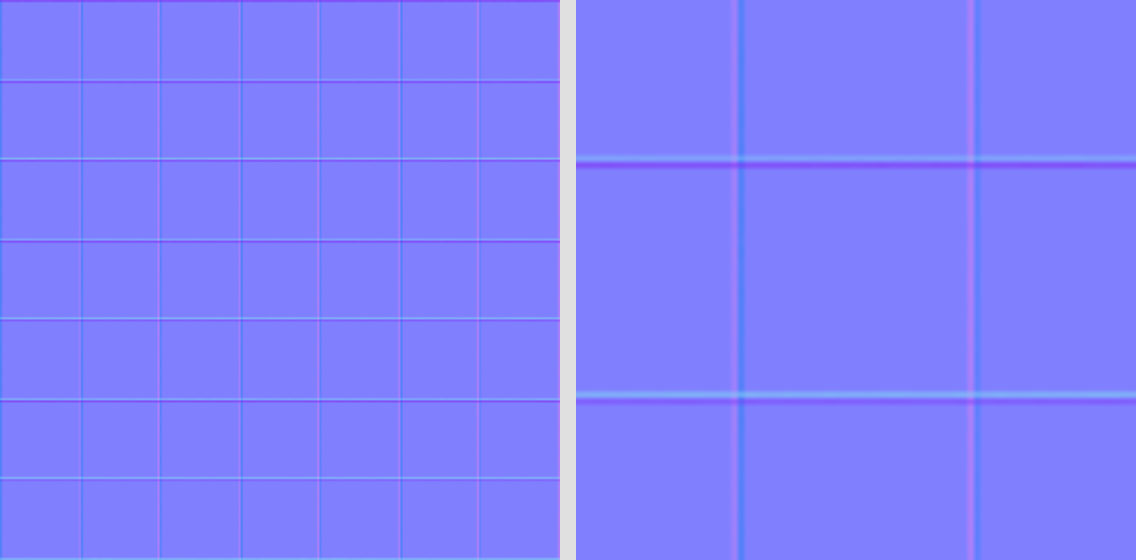
Left: the whole. Right: its middle third, enlarged.
Reproduce this texture map procedurally as a WebGL 2 fragment shader.

```glsl
#version 300 es
precision highp float;
// Tangent-space normal map of a flat square tile grid with thin bevelled seams.
// Seams snap to a coarse texel lattice; each has two opposite slopes, one on
// either side, which tilt the normal before it is packed into a colour.

uniform vec2 u_resolution;
out vec4 fragColor;

const float TILES = 7.0;            // repeats across and down
const float TEXELS = 256.0;         // lattice the seams snap to
const float SLOPE_OFFSET = 0.5;     // slope centre from the seam, in texels
const float SLOPE_RADIUS = 1.0;     // slope fade distance, in texels
const vec2 TILT = vec2(0.37, 0.38); // normal tilt on upright and level seams
const float SNAP_FADE = 1.0;        // weakening of the slope cut by snapping
const float CROSSING_FADE = 0.55;   // weakening of upright seams at crossings
const float WEAR = 0.14;            // strength variation along a seam

float hash(vec2 p) {
    p = fract(p * vec2(0.1031, 0.1137));
    p += dot(p, p.yx + 33.33);
    return fract((p.x + p.y) * p.x * 17.0);
}

// Smoothly varying value along one axis, separate for each seam.
float lineNoise(float along, float seam) {
    float cell = floor(along);
    return mix(hash(vec2(cell, seam)), hash(vec2(cell + 1.0, seam)),
               smoothstep(0.0, 1.0, along - cell));
}

float slopeBump(float distanceToCentre) {
    return 1.0 - smoothstep(0.0, SLOPE_RADIUS, abs(distanceToCentre));
}

// Signed slope near the closest seam: positive after it, negative before it.
float seamSlope(float across, float along, float axisSeed) {
    float index = round(across * TILES / TEXELS);
    float exact = index * TEXELS / TILES;
    float snapped = floor(exact + 0.5);
    float shift = snapped - exact;
    float t = across - snapped;

    // The side that holds the unsnapped seam is fainter.
    float before = 1.0 - SNAP_FADE * max(shift, 0.0);
    float after = 1.0 - SNAP_FADE * max(-shift, 0.0);
    float slope = after * slopeBump(t - SLOPE_OFFSET)
                - before * slopeBump(t + SLOPE_OFFSET);
    return slope * (1.0 - WEAR * lineNoise(along * 0.5, index + axisSeed));
}

void main() {
    // Clamp to texel centres so that the outer borders keep full strength.
    vec2 texel = gl_FragCoord.xy / u_resolution * TEXELS;
    texel = clamp(texel, vec2(0.5), vec2(TEXELS - 0.5));

    // Slopes of the upright and level seams.
    vec2 slope = vec2(-seamSlope(texel.x, texel.y, 11.0),
                       seamSlope(texel.y, texel.x, 47.0));
    slope.x *= 1.0 - CROSSING_FADE * abs(slope.y);

    // Rebuild the unit normal and pack it into colour.
    vec2 tilt = slope * TILT;
    vec3 normal = vec3(tilt, sqrt(max(1.0 - dot(tilt, tilt), 0.0)));
    fragColor = vec4(normal * 0.5 + 0.5, 1.0);
}
```
